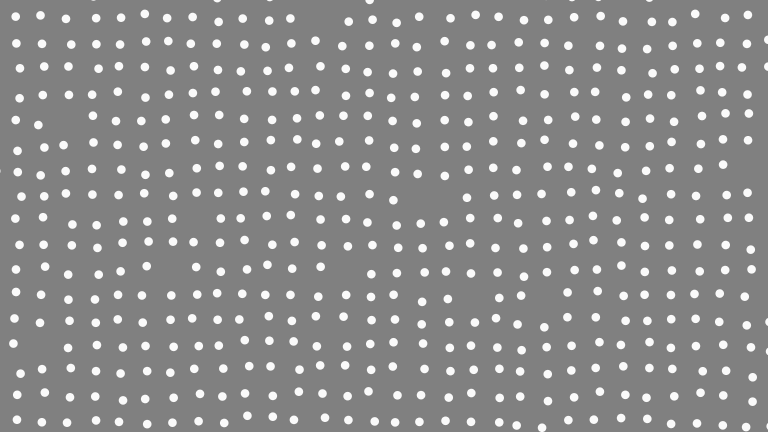
Give the GLSL for this pattern, as a Shadertoy shader.

```glsl
vec2 hash2(vec2 p) {
    vec3 q = fract(p.xyx * vec3(0.1031, 0.1030, 0.0973));
    q += dot(q, q.yzx + 33.33);
    return fract((q.xx + q.yz) * q.zy);
}

// Smooth two-channel noise in 0..1
vec2 noise2(vec2 p) {
    vec2 i = floor(p), f = fract(p);
    f = f * f * (3.0 - 2.0 * f);
    return mix(mix(hash2(i), hash2(i + vec2(1, 0)), f.x),
               mix(hash2(i + vec2(0, 1)), hash2(i + vec2(1, 1)), f.x), f.y);
}

// Dot position inside its cell: slow drift of the lattice plus a small jitter
vec2 dotCentre(vec2 cell) {
    float driftX = noise2(cell * vec2(0.27, 0.4) + 41.3).x - 0.5;
    float driftY = noise2(cell * vec2(0.45, 0.2) + 87.7).y - 0.5;
    vec2 jitter = hash2(cell + 113.0) - 0.5;
    return cell + 0.5 + 0.34 * vec2(driftX, driftY) + 0.25 * jitter;
}

void mainImage(out vec4 fragColor, in vec2 fragCoord) {
    float rows = 17.17;
    float pixel = rows / iResolution.y;
    vec2 p = fragCoord * pixel + vec2(-0.21, 0.1);
    vec2 home = floor(p);

    // Distance to the nearest dot, with a few cells left empty
    float nearest = 9.0;
    for (int y = -1; y <= 1; y++)
    for (int x = -1; x <= 1; x++) {
        vec2 cell = home + vec2(x, y);
        bool present = hash2(cell + 271.0).x > 0.03;
        if (present) nearest = min(nearest, distance(p, dotCentre(cell)));
    }

    // Pale dots with soft edges on mid grey
    float coverage = clamp(0.5 + (0.17 - nearest) / pixel, 0.0, 1.0);
    fragColor = vec4(mix(vec3(0.502), vec3(0.98), coverage), 1.0);
}
```
